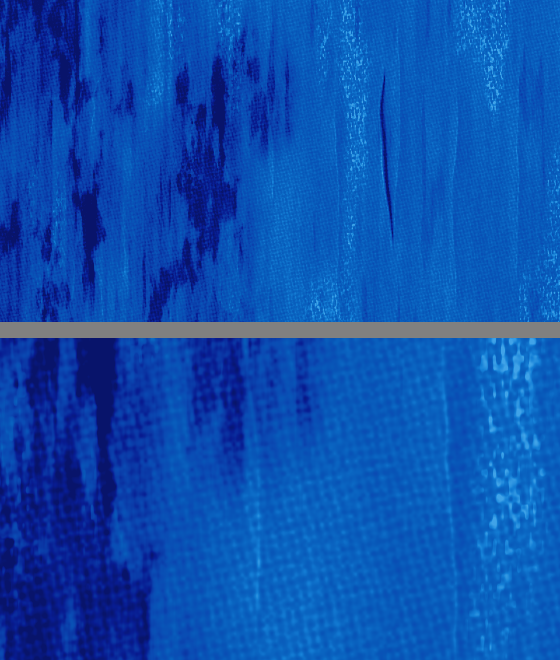
Top, the full canvas; bottom, a detail of the centre.
Write a Shadertoy shader that draws this texture.

```glsl
const float TAU = 6.2831853;
const float THREADS = 95.0;        // canvas threads per unit height
const float WEAVE_DEPTH = 0.10;
const float GRAIN_DEPTH = 0.22;
const float CALM_TONE = 0.89;      // smooth paint on the right
const float CROWDED_TONE = 0.68;   // layered paint on the left
const float POOL_DEPTH = 0.50;
const int STROKES = 28;
const int RIDGES = 5;

// Paint ramp, one stop per 0.2 of tone
const vec3 PAINT[8] = vec3[8](
    vec3(0.03, 0.08, 0.42), vec3(0.03, 0.11, 0.57), vec3(0.04, 0.22, 0.65),
    vec3(0.04, 0.29, 0.70), vec3(0.03, 0.34, 0.72), vec3(0.04, 0.40, 0.76),
    vec3(0.08, 0.50, 0.84), vec3(0.25, 0.64, 0.91));

float hash(vec2 p) {
    vec3 q = fract(p.xyx * vec3(0.1031, 0.1030, 0.0973));
    q += dot(q, q.yzx + 33.33);
    return fract((q.x + q.y) * q.z);
}

float noise(vec2 p) {
    vec2 i = floor(p), f = fract(p);
    f = f * f * (3.0 - 2.0 * f);
    return mix(mix(hash(i), hash(i + vec2(1, 0)), f.x),
               mix(hash(i + vec2(0, 1)), hash(i + vec2(1, 1)), f.x), f.y);
}

float fbm(vec2 p) {
    float sum = 0.0, gain = 0.53;
    for (int i = 0; i < 4; i++) {
        sum += gain * noise(p);
        p = p * 2.03 + 17.3;
        gain *= 0.5;
    }
    return sum;
}

float bump(float x, float width) {
    return exp(-x * x / (width * width));
}

vec3 paint(float tone) {
    vec3 c = PAINT[0];
    for (int i = 1; i < 8; i++)
        c = mix(c, PAINT[i], clamp(tone * 5.0 - float(i - 1), 0.0, 1.0));
    return c;
}

// Knife strokes: upright, rounded below, fading out above
float layStrokes(float tone, vec2 p, float streak, float blotch, float ragged) {
    for (int i = 0; i < STROKES; i++) {
        float id = float(i) + 1.0;
        float a = hash(vec2(id, 3.0)), b = hash(vec2(id, 11.0));
        float c = hash(vec2(id, 23.0)), e = hash(vec2(id, 37.0));
        vec2 center = vec2(0.92 * fract(id * 0.618 + 0.1 * a), 1.1 * b);
        vec2 size = vec2(mix(0.025, 0.08, c), mix(0.14, 0.38, e));
        vec2 q = p - center;
        q.x += (a - 0.5) * 0.25 * q.y + 0.03 * (noise(vec2(p.y * 5.0, id)) - 0.5);
        vec2 box = abs(q * vec2(1.0, 0.45)) - vec2(size.x, size.y * 0.45) + size.x;
        float d = length(max(box, 0.0)) + min(max(box.x, box.y), 0.0) - size.x;
        d += 0.035 * ragged;
        float fade = 1.0 - smoothstep(-0.1, 0.9, q.y / size.y);
        float soft = mix(0.003, 0.025, b * b);
        float body = (1.0 - smoothstep(-soft, soft, d)) * fade;
        float strokeTone = mix(0.46, 0.92, hash(vec2(id, 51.0)));
        tone -= 0.14 * a * fade * exp(-max(d, 0.0) / 0.015);
        tone = mix(tone, strokeTone + 0.6 * streak + 0.5 * blotch, 0.75 * body);
        float lit = smoothstep(0.45, 0.7, noise(vec2(p.y * 9.0, id * 7.0)));
        tone += 0.22 * lit * fade * bump(d, 0.003) * step(0.4, e);
    }
    return tone;
}

// Long thin paint edges that wander down the calm side
float layRidges(float tone, vec2 p) {
    for (int i = 0; i < RIDGES; i++) {
        float id = float(i);
        float x = 0.85 + 0.19 * id + 0.07 * (fbm(vec2(p.y * 2.5, id * 9.0)) - 0.5);
        float low = 0.45 * hash(vec2(id, 71.0)) - 0.1;
        float span = smoothstep(low, low + 0.1, p.y)
                   * (1.0 - smoothstep(low + 0.6, low + 0.8, p.y));
        float d = p.x - x;
        float side = smoothstep(-0.002, 0.002, d);
        float lit = 0.3 + 0.7 * noise(vec2(p.y * 14.0, id));
        tone += span * (0.24 * lit * bump(d, 0.0028)
              - 0.13 * side * exp(-max(d, 0.0) / 0.02)
              + 0.07 * (1.0 - side) * exp(min(d, 0.0) / 0.05));
    }
    return tone;
}

// Deep dark fold with a lit lip on its left
float layFold(float tone, vec2 p) {
    float x = 1.19 + 0.028 * (1.0 - smoothstep(0.25, 0.65, p.y))
            + 0.012 * (noise(vec2(p.y * 9.0, 4.0)) - 0.5);
    float along = clamp((p.y - 0.22) / 0.58, 0.0, 1.0);
    float swell = sin(0.5 * TAU * along);
    float d = p.x - x;
    float width = 0.0015 + 0.006 * swell;
    tone -= 0.85 * smoothstep(0.0, 0.3, swell) * bump(d, width);
    tone -= 0.15 * swell * bump(d - 0.012, 0.014);
    return tone + 0.35 * swell * bump(d + width + 0.003, 0.003);
}

void mainImage(out vec4 fragColor, in vec2 fragCoord) {
    vec2 p = fragCoord / iResolution.y;
    float streak = fbm(p * vec2(70.0, 3.5)) - 0.5;
    float blotch = fbm(p * vec2(8.0, 2.8) + 7.0) - 0.5;
    float ragged = fbm(p * vec2(45.0, 14.0)) - 0.5;
    float crowd = 1.0 - smoothstep(0.68, 0.92, p.x + 0.3 * blotch);

    // Paint layers
    float tone = mix(CALM_TONE, CROWDED_TONE, crowd);
    tone += blotch * mix(0.3, 0.9, crowd) + streak * mix(0.25, 0.6, crowd);
    tone = mix(tone, layStrokes(tone, p, streak, blotch, ragged), crowd);

    // Dark pools and thin dark drags
    float bias = 0.13 * bump(length((p - vec2(0.59, 0.7)) * vec2(1.6, 1.0)), 0.2)
               + 0.08 * bump(length(p - vec2(0.15, 0.15)), 0.18);
    float pool = fbm(p * vec2(10.0, 3.2) + 31.0) + 0.5 * ragged + bias;
    tone -= POOL_DEPTH * crowd * smoothstep(0.54, 0.70, pool);
    float drag = smoothstep(0.66, 0.80, fbm(p * vec2(38.0, 3.0) + 5.0));
    tone -= drag * mix(0.25, 0.4, crowd);
    tone = layFold(layRidges(tone, p), p);

    // Dry brush, then weave and grain
    float dry = smoothstep(0.54, 0.75, fbm(p * vec2(11.0, 2.2) + 50.0));
    float speck = smoothstep(0.5, 0.85, noise(p * vec2(240.0, 110.0)));
    tone += dry * (0.06 + 0.4 * speck);
    vec2 thread = p * THREADS + 0.5 * noise(p * 20.0);
    float weave = 0.6 * sin(TAU * (thread.x + 0.25 * thread.y))
                + 0.5 * sin(TAU * (0.9 * thread.y - 0.2 * thread.x));
    tone += WEAVE_DEPTH * weave + GRAIN_DEPTH * (noise(p * 230.0) - 0.5);

    fragColor = vec4(paint(tone), 1.0);
}
```
